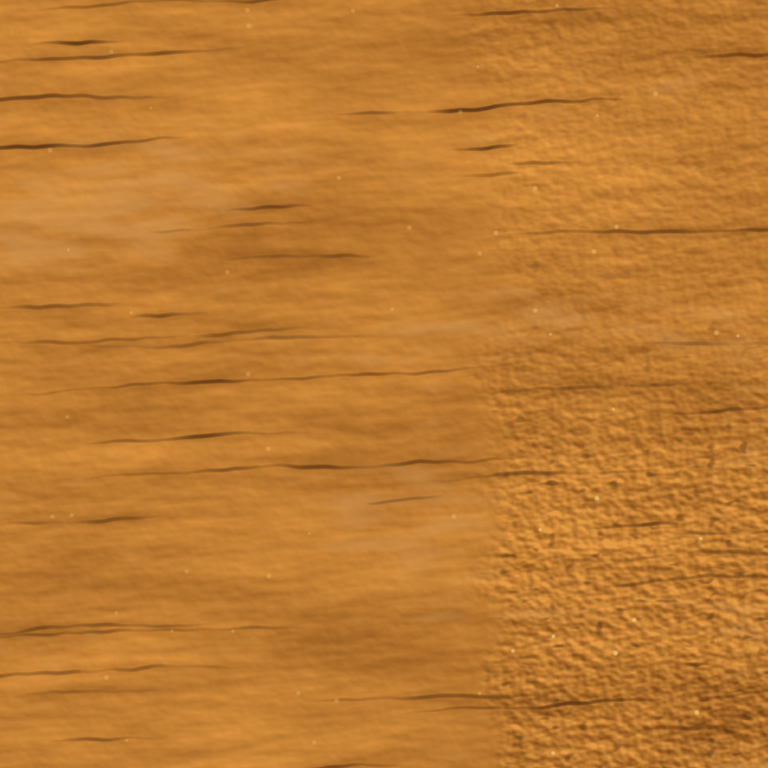
A Shadertoy shader for this texture:

```glsl
// Weathered honey-brown wood: stretched gradient noise forms the grain,
// a loop scatters thin tapering cracks, and embossed noise roughens
// the lower right, with pale worn patches and a few bright specks.

#define GRAIN_SLOPE 0.045
#define GRAIN_CONTRAST 0.36
#define CRACK_COUNT 42
#define CRACK_WIDTH 0.0018
#define CRACK_DEPTH 0.72
#define ROUGHNESS 0.62
#define SPECK_CELLS 38.0
#define DARK_WOOD vec3(0.585, 0.355, 0.125)
#define LIGHT_WOOD vec3(0.845, 0.560, 0.235)
#define WORN_WOOD vec3(0.820, 0.590, 0.340)
#define CRACK_COLOR vec3(0.270, 0.145, 0.050)
#define SPECK_COLOR vec3(0.950, 0.780, 0.480)

vec2 hash2(vec2 p) {
    vec3 q = fract(p.xyx * vec3(0.1031, 0.1030, 0.0973));
    q += dot(q, q.yzx + 33.33);
    return fract((q.xx + q.yz) * q.zy);
}

float cornerSlope(vec2 cell, vec2 offset) {
    float angle = 6.2832 * hash2(cell + 211.0).x;
    return dot(vec2(cos(angle), sin(angle)), offset);
}

// Gradient noise, roughly -0.7 to 0.7
float noise(vec2 p) {
    vec2 i = floor(p), f = fract(p);
    vec2 u = f * f * f * (f * (f * 6.0 - 15.0) + 10.0);
    vec2 e = vec2(1.0, 0.0);
    float low = mix(cornerSlope(i, f), cornerSlope(i + e, f - e), u.x);
    float high = mix(cornerSlope(i + e.yx, f - e.yx), cornerSlope(i + 1.0, f - 1.0), u.x);
    return mix(low, high, u.y);
}

// Long streaks from broad bands down to fine fibres
float grain(vec2 g) {
    float broad = noise(g * vec2(1.6, 6.0) + 3.0);
    float bands = noise(g * vec2(3.5, 21.0) + 17.0);
    float streaks = noise(g * vec2(8.0, 58.0) + 41.0);
    float fibres = noise(g * vec2(26.0, 125.0) + 73.0);
    return broad + bands + 0.9 * streaks + 0.6 * fibres;
}

// x: sharp crack line, y: soft stain around it
vec2 cracks(vec2 g) {
    vec2 cover = vec2(0.0);
    for (int i = 0; i < CRACK_COUNT; i++) {
        float id = float(i);
        vec2 place = hash2(vec2(id, 5.0));
        vec2 shape = hash2(vec2(id, 19.0));
        vec2 center = vec2(place.x, (id + place.y) / float(CRACK_COUNT) * 1.06 - 0.06);
        float halfLength = mix(0.05, 0.36, shape.x * shape.x);
        float along = (g.x - center.x) / halfLength;
        float taper = max(0.0, 1.0 - along * along);
        float wobble = 0.008 * noise(vec2(g.x * 7.0, id * 3.7))
                     + 0.003 * noise(vec2(g.x * 32.0, id * 5.3));
        float tilt = (shape.y - 0.5) * 0.03 * (g.x - center.x);
        float away = abs(g.y - center.y - wobble - tilt);
        float broken = clamp(0.65 + 1.3 * noise(vec2(g.x * 13.0, id * 9.1)), 0.1, 1.0);
        float width = CRACK_WIDTH * (0.5 + broken * taper);
        float strength = taper * broken * mix(0.45, 1.0, shape.y);
        float line = 1.0 - smoothstep(width * 0.3, width + 0.0016, away);
        float stain = 1.0 - smoothstep(0.0, 0.014, away);
        cover = max(cover, strength * vec2(line, stain));
    }
    return cover;
}

// Light from one side across small bumps
float relief(vec2 p) {
    vec2 coarse = p * vec2(62.0, 95.0);
    vec2 fine = p * vec2(120.0, 165.0);
    return noise(coarse) - noise(coarse + vec2(0.25, 0.5))
         + 0.7 * (noise(fine) - noise(fine + vec2(0.3, 0.5)));
}

float specks(vec2 p) {
    vec2 cell = floor(p * SPECK_CELLS);
    vec2 spot = hash2(cell + 7.0);
    float size = mix(0.06, 0.14, hash2(cell + 61.0).y);
    float away = length(fract(p * SPECK_CELLS) - mix(vec2(0.2), vec2(0.8), spot));
    float present = step(0.965, hash2(cell + 31.0).x);
    return present * (1.0 - smoothstep(size * 0.4, size + 0.05, away));
}

void mainImage(out vec4 fragColor, in vec2 fragCoord) {
    vec2 p = fragCoord / iResolution.xy;
    vec2 g = vec2(p.x, p.y - GRAIN_SLOPE * p.x);
    g.y += 0.008 * noise(g * vec2(3.0, 5.0));

    // Rough zone with a ragged left border, fading upward
    float border = p.x + 0.07 * noise(p * 9.0);
    float rough = smoothstep(0.61, 0.68, border)
                * mix(1.0, 0.28, smoothstep(0.3, 0.62, p.y));
    float bumps = relief(p);

    // Grain tone, a little brighter toward the top left
    float tone = 0.62 + GRAIN_CONTRAST * grain(g);
    tone += 0.16 * (p.y - 0.5) - 0.08 * (p.x - 0.5);
    tone = clamp(tone, 0.0, 1.06);
    tone += ROUGHNESS * bumps * (0.16 + rough);
    vec3 color = mix(DARK_WOOD, LIGHT_WOOD, clamp(tone, -0.6, 1.2));

    // Pale worn patches broken up by fibres
    float patches = noise(g * vec2(2.2, 5.0) + 29.0) + 0.5 * noise(g * vec2(12.0, 50.0));
    color = mix(color, WORN_WOOD, 0.5 * smoothstep(0.12, 0.55, patches));

    // Cracks, pits and specks
    vec2 crack = cracks(g);
    color = mix(color, DARK_WOOD, 0.3 * crack.y);
    color = mix(color, CRACK_COLOR, CRACK_DEPTH * crack.x);
    float pits = smoothstep(0.28, 0.6, noise(p * vec2(48.0, 85.0) + 9.0));
    color = mix(color, CRACK_COLOR, 0.5 * pits * rough);
    color = mix(color, SPECK_COLOR, specks(p) * (0.3 + 0.5 * rough));
    fragColor = vec4(color, 1.0);
}
```
